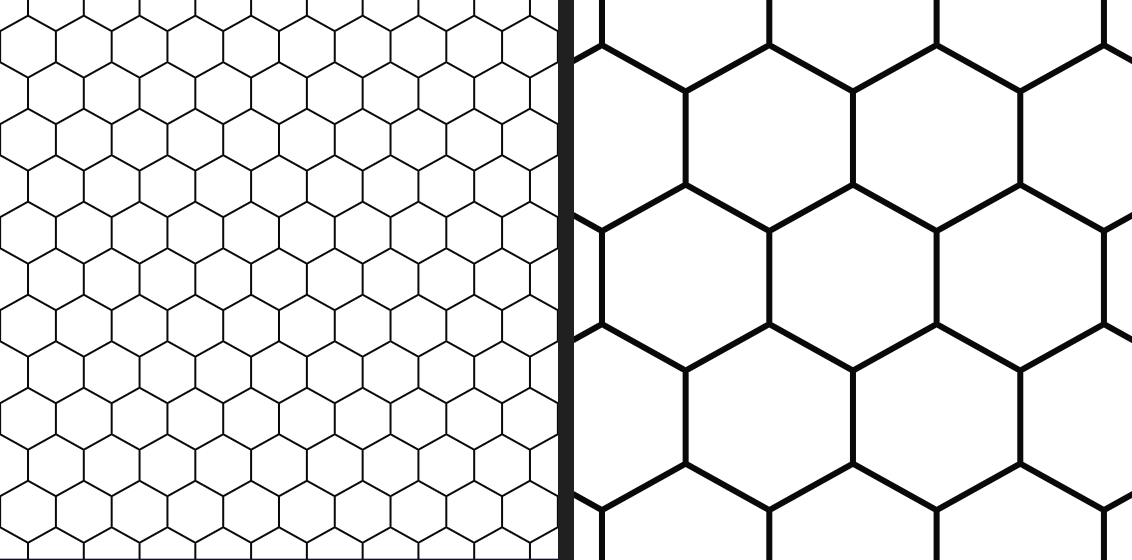
Left, the full canvas; right, a detail of the centre.
This pattern is drawn by a Shadertoy shader. Its source:

```glsl
// Honeycomb of thin black outlines on white, with a dark rule along the bottom edge.

// Lengths are fractions of the canvas width.
const vec2 PITCH = vec2(0.09995, 0.08335);      // column step, row step
const vec2 FIRST_CENTRE = vec2(0.0502, 0.0836); // from the top left corner
const float LINE_WIDTH = 0.0036;
const float RULE_HEIGHT = 0.0024;

const vec3 PAPER = vec3(1.0);
const vec3 INK = vec3(0.035, 0.035, 0.04);
const vec3 RULE_INK = vec3(0.07, 0.07, 0.17);

// Offset of p from the nearest point of a rectangular grid.
vec2 foldToCell(vec2 p, vec2 period) {
    return mod(p + 0.5 * period, period) - 0.5 * period;
}

// Distance to the border of a pointy-top hexagon, positive inside.
float hexagonInset(vec2 p, vec2 pitch) {
    p = abs(p);
    float side = 0.5 * pitch.x - p.x;
    vec2 slope = vec2(2.0 / 3.0, 1.0) / pitch;
    float slant = (2.0 / 3.0 - dot(p, slope)) / length(slope);
    return min(side, slant);
}

// Distance to the nearest edge, from two interleaved grids of hexagons.
float honeycombEdge(vec2 p, vec2 pitch) {
    vec2 period = vec2(pitch.x, 2.0 * pitch.y);
    float evenRows = hexagonInset(foldToCell(p, period), pitch);
    float oddRows = hexagonInset(foldToCell(p - 0.5 * period, period), pitch);
    return max(evenRows, oddRows);
}

// Smoothed coverage of the region where d is negative.
float coverage(float d, float pixel) {
    return clamp(0.5 - d / pixel, 0.0, 1.0);
}

void mainImage(out vec4 fragColor, in vec2 fragCoord) {
    float pixel = 1.0 / iResolution.x;
    vec2 fromTopLeft = vec2(fragCoord.x, iResolution.y - fragCoord.y) * pixel;

    // Hexagon outlines
    float edge = honeycombEdge(fromTopLeft - FIRST_CENTRE, PITCH);
    vec3 colour = mix(PAPER, INK, coverage(edge - 0.5 * LINE_WIDTH, pixel));

    // Bottom rule
    float rule = coverage(fragCoord.y * pixel - RULE_HEIGHT, pixel);
    colour = mix(colour, RULE_INK, rule);

    fragColor = vec4(colour, 1.0);
}
```
